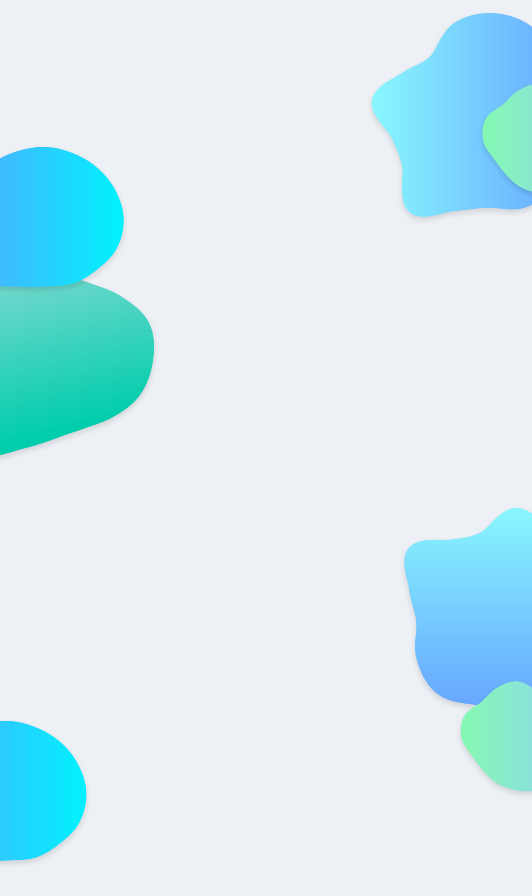
Write a WebGL 1 fragment shader that draws this background.

```glsl
precision highp float;
// Soft gradient blobs with faint shadows along both sides of a pale backdrop.

uniform vec2 u_resolution;

const vec2 CANVAS = vec2(456.0, 768.0); // design units spanning the canvas
const float TAU = 6.2831853;
const float SAMPLES = 16.0;

const vec3 BACKDROP = vec3(0.928, 0.941, 0.961);
const vec3 SKY = vec3(0.310, 0.675, 0.996);
const vec3 CYAN = vec3(0.0, 0.949, 0.996);
const vec3 MIST = vec3(0.553, 0.855, 0.835);
const vec3 TEAL = vec3(0.0, 0.804, 0.675);
const vec3 ICE = vec3(0.537, 0.969, 0.996);
const vec3 BLUE = vec3(0.400, 0.651, 1.0);
const vec3 MINT = vec3(0.518, 0.980, 0.690);
const vec3 HAZE = vec3(0.561, 0.827, 0.957);

// Catmull-Rom weights for four sample distances
vec4 splineWeight(vec4 d) {
  vec4 near = 1.0 + d * d * (1.5 * d - 2.5);
  vec4 far = 2.0 + d * (-4.0 + d * (2.5 - 0.5 * d));
  return mix(near, far, step(1.0, d)) * step(d, vec4(2.0));
}

// Radius at a ring position, from 16 radii spaced evenly counterclockwise
float ringRadius(float position, mat4 ring) {
  float radius = 0.0;
  for (int i = 0; i < 4; i++) {
    vec4 index = vec4(0.0, 1.0, 2.0, 3.0) + 4.0 * float(i);
    vec4 d = abs(mod(position - index + 0.5 * SAMPLES, SAMPLES) - 0.5 * SAMPLES);
    radius += dot(ring[i], splineWeight(d));
  }
  return radius;
}

// Approximate signed distance to a blob whose first radius lies at angle turn
float blobDistance(vec2 q, float turn, mat4 ring) {
  float position = (atan(q.y, q.x + 0.0001) - turn) * SAMPLES / TAU;
  float radius = ringRadius(position, ring);
  float delta = 0.1;
  float slope = (ringRadius(position + delta, ring) - radius) * SAMPLES / (delta * TAU);
  return (length(q) - radius) / length(vec2(1.0, slope / radius));
}

vec3 linearGradient(vec2 p, vec2 start, vec2 end, vec3 first, vec3 last) {
  vec2 axis = end - start;
  return mix(first, last, clamp(dot(p - start, axis) / dot(axis, axis), 0.0, 1.0));
}

// Lay a blob and its drop shadow over the colour below
vec3 paintBlob(vec3 below, vec2 q, float turn, mat4 ring, vec3 fill) {
  float edge = 0.5 * CANVAS.y / u_resolution.y;
  float shadowDistance = blobDistance(q + vec2(0.0, 2.5), turn, ring);
  float shadow = 0.13 * (1.0 - smoothstep(-5.0, 5.0, shadowDistance));
  float cover = 1.0 - smoothstep(-edge, edge, blobDistance(q, turn, ring));
  return mix(below * (1.0 - shadow), fill, cover);
}

vec3 paintPebble(vec3 below, vec2 p, vec2 center) {
  mat4 ring = mat4(66.0, 64.0, 62.0, 61.0, 62.0, 63.5, 67.0, 70.0,
                   72.0, 74.0, 75.0, 62.4, 57.5, 59.5, 61.0, 65.0);
  vec2 q = p - center;
  vec3 fill = linearGradient(q, vec2(-66.0, 0.0), vec2(66.0, 0.0), SKY, CYAN);
  return paintBlob(below, q, 0.0, ring, fill);
}

vec3 paintLeaf(vec3 below, vec2 p, vec2 center) {
  mat4 ring = mat4(50.0, 45.0, 42.0, 43.5, 48.0, 45.7, 43.0, 48.5,
                   47.5, 41.5, 40.5, 43.0, 45.5, 49.0, 52.0, 52.0);
  vec2 q = p - center;
  vec3 fill = linearGradient(q, vec2(-50.0, 0.0), vec2(52.0, 0.0), MINT, HAZE);
  return paintBlob(below, q, 0.0, ring, fill);
}

void main() {
  vec2 p = gl_FragCoord.xy / u_resolution * CANVAS;
  vec3 color = BACKDROP;

  // Left side: teal mound beneath a pebble, with a second pebble below
  mat4 mound = mat4(81.0, 84.6, 78.0, 72.6, 75.0, 86.0, 100.0, 110.0,
                    115.0, 115.0, 112.0, 81.0, 65.0, 61.5, 66.8, 75.5);
  vec3 teal = linearGradient(p, vec2(20.0, 563.0), vec2(60.0, 400.0), MIST, TEAL);
  color = paintBlob(color, p - vec2(50.0, 458.0), 0.0, mound, teal);
  color = paintPebble(color, p, vec2(40.0, 580.0));
  color = paintPebble(color, p, vec2(8.0, 88.0));

  // Upper right: rounded star with a leaf on top
  mat4 star = mat4(75.0, 85.0, 96.0, 95.8, 87.0, 67.4, 74.0, 88.3,
                   71.0, 71.5, 94.0, 78.0, 74.2, 86.0, 88.0, 80.0);
  vec3 acrossBlue = linearGradient(p, vec2(319.0, 0.0), vec2(488.0, 0.0), ICE, BLUE);
  color = paintBlob(color, p - vec2(405.0, 663.0), radians(10.0), star, acrossBlue);
  color = paintLeaf(color, p, vec2(461.5, 648.0));

  // Lower right: rounded shield with a leaf at its foot
  mat4 shield = mat4(70.0, 72.0, 80.0, 86.3, 65.3, 69.0, 90.0, 76.0,
                     69.5, 81.5, 90.0, 86.0, 86.0, 85.0, 82.0, 75.0);
  vec3 downBlue = linearGradient(p, vec2(0.0, 333.0), vec2(0.0, 162.0), ICE, BLUE);
  color = paintBlob(color, p - vec2(425.0, 248.0), radians(11.0), shield, downBlue);
  color = paintLeaf(color, p, vec2(443.0, 136.0));

  gl_FragColor = vec4(color, 1.0);
}
```
